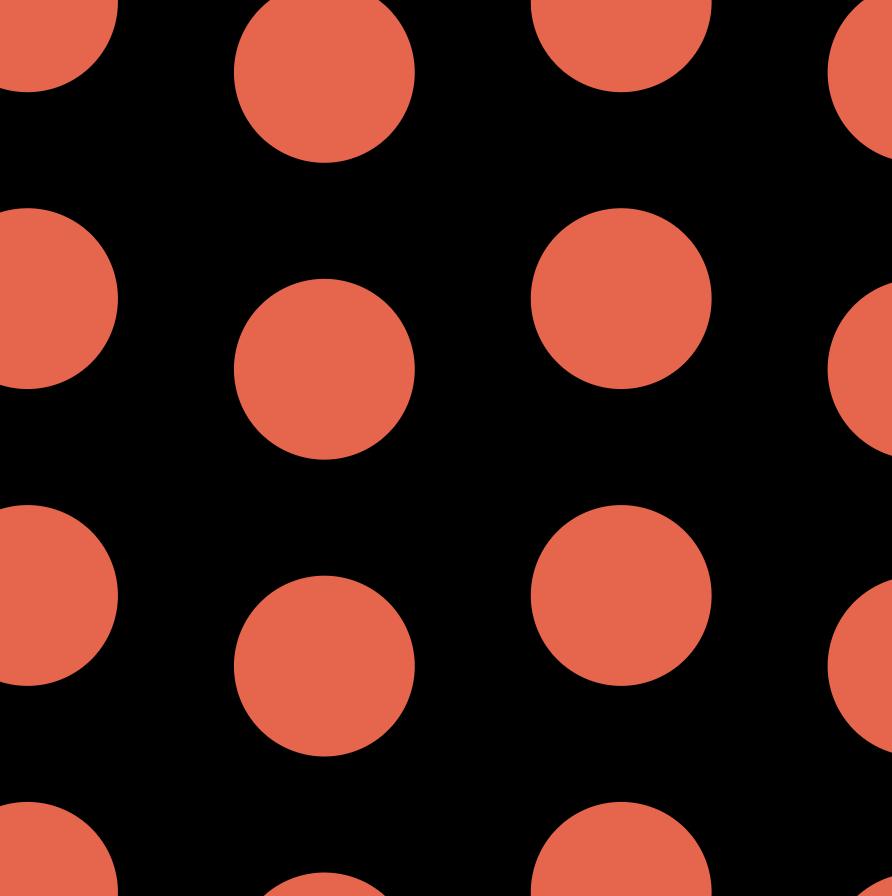
A Shadertoy shader for this pattern:

```glsl
// Coral polka dots on black, in columns with every other column shifted down.

// Lengths are fractions of the canvas height.
const float PITCH        = 0.3313;               // spacing of columns and rows
const float DOT_RADIUS   = 0.1009;
const float COLUMN_SHIFT = 0.0788;               // drop of the odd columns
const vec2  FIRST_DOT    = vec2(0.0307, 0.6667); // centre of a dot in column 0
const vec3  GROUND_COLOR = vec3(0.0);
const vec3  DOT_COLOR    = vec3(0.902, 0.400, 0.302);

// Signed distance to the nearest dot of the staggered grid.
float dotGridDistance(vec2 p) {
    p -= FIRST_DOT;
    float column = floor(p.x / PITCH + 0.5);
    p.y += COLUMN_SHIFT * mod(column, 2.0);
    vec2 local = p - PITCH * floor(p / PITCH + 0.5);
    return length(local) - DOT_RADIUS;
}

void mainImage(out vec4 fragColor, in vec2 fragCoord) {
    vec2 p = fragCoord / iResolution.y;
    float pixel = 1.0 / iResolution.y;

    // Edge softened over one pixel.
    float coverage = clamp(0.5 - dotGridDistance(p) / pixel, 0.0, 1.0);
    fragColor = vec4(mix(GROUND_COLOR, DOT_COLOR, coverage), 1.0);
}
```
